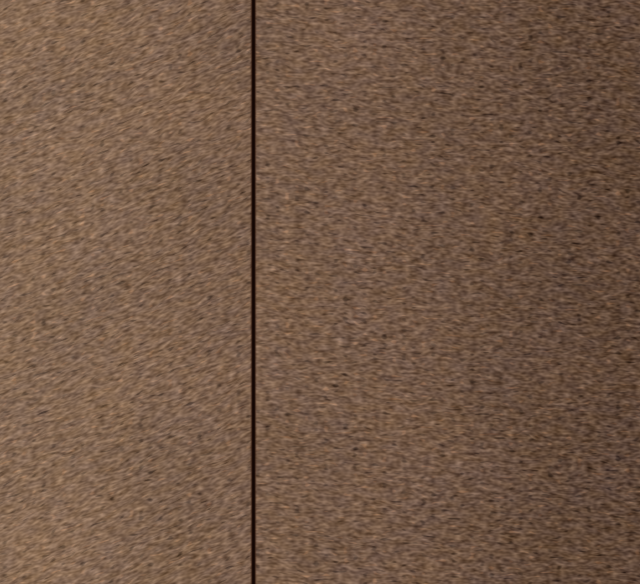
This texture is drawn by a Shadertoy shader. Its source:

```glsl
vec2 randomGradient(vec2 cell) {
    vec3 h = fract(cell.xyx * vec3(0.1031, 0.1030, 0.0973));
    h += dot(h, h.yzx + 33.33);
    float angle = 6.2832 * fract((h.x + h.y) * h.z);
    return vec2(cos(angle), sin(angle));
}

float gradientNoise(vec2 p) {
    vec2 i = floor(p), f = p - i;
    vec2 u = f * f * f * (f * (f * 6.0 - 15.0) + 10.0);
    vec2 e = vec2(0.0, 1.0);
    float a = dot(randomGradient(i), f);
    float b = dot(randomGradient(i + e.yx), f - e.yx);
    float c = dot(randomGradient(i + e.xy), f - e.xy);
    float d = dot(randomGradient(i + e.yy), f - e.yy);
    return mix(mix(a, b, u.x), mix(c, d, u.x), u.y);
}

// Short fibres, stretched along x, over several sizes
float fibres(vec2 p) {
    float sum = 0.0, weight = 1.0;
    vec2 scale = vec2(44.0, 120.0);
    for (int i = 0; i < 3; i++) {
        sum += weight * gradientNoise(p * scale + 37.0 * float(i));
        scale *= vec2(1.6, 1.45);
        weight *= 1.1;
    }
    return sum;
}

void mainImage(out vec4 fragColor, in vec2 fragCoord) {
    vec2 p = fragCoord / iResolution.y;
    float across = fragCoord.x / iResolution.x;
    float pixel = 1.0 / iResolution.y;
    float seam = p.x - 0.434;

    // Grain climbs on the left panel and lies flat on the right
    bool leftPanel = seam < 0.0;
    float slope = leftPanel ? 0.32 : -0.04;
    vec2 q = vec2(p.x, p.y - slope * p.x) + (leftPanel ? 3.0 : 11.0);
    q.y += 0.004 * gradientNoise(q * vec2(18.0, 26.0));

    // Panel shading from left to right
    vec3 color = mix(vec3(0.515, 0.408, 0.326), vec3(0.455, 0.352, 0.282), smoothstep(0.0, 0.6, across));
    color = mix(color, vec3(0.365, 0.275, 0.217), smoothstep(0.5, 1.02, across));
    color *= 1.0 + 0.07 * gradientNoise(p * vec2(5.0, 7.0) + 4.0);

    // Woven fibres, with cool dark flecks and warm light ones
    float grain = fibres(q);
    color += vec3(0.098, 0.088, 0.078) * grain;
    float fleck = gradientNoise(q * vec2(60.0, 150.0) + 71.0);
    color -= vec3(0.12, 0.095, 0.075) * smoothstep(0.22, 0.6, fleck);
    color += vec3(0.10, 0.065, 0.04) * smoothstep(0.25, 0.6, -fleck);

    // Slight drift between orange and violet browns
    float hue = gradientNoise(q * vec2(35.0, 75.0) + 19.0) + 0.6 * gradientNoise(p * 9.0);
    color += vec3(0.012, 0.002, -0.022) * hue;

    // Dark seam with a brown rim
    float d = abs(seam);
    color = mix(color, vec3(0.19, 0.10, 0.06), 0.85 * (1.0 - smoothstep(0.002, 0.0045 + pixel, d)));
    color = mix(color, vec3(0.075, 0.025, 0.012), 1.0 - smoothstep(0.0008, 0.002 + pixel, d));

    fragColor = vec4(clamp(color, 0.0, 1.0), 1.0);
}
```
